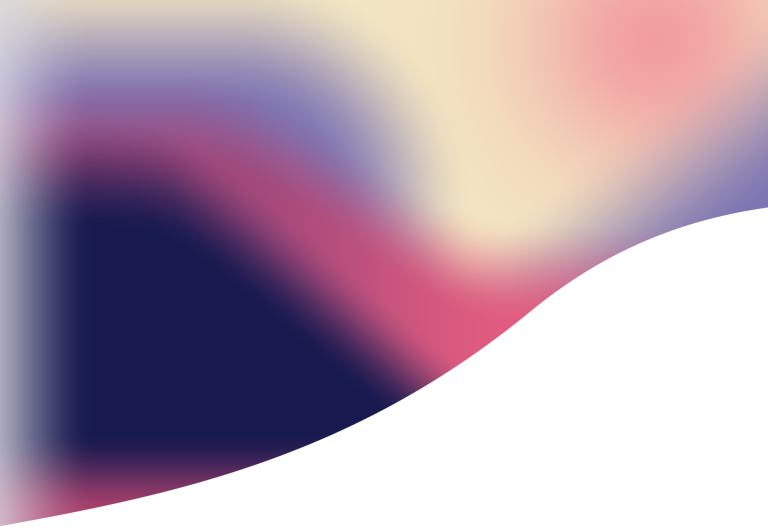
This background is drawn by a Shadertoy shader. Its source:

```glsl
// A blurred colour field of cream, rose, violet, magenta and navy above a white wave.
// Each colour is a soft layer shaped by a distance or height curve, mixed from back
// to front; two joined cubic curves cut the crisp wave at the bottom.

const float ASPECT = 1.446; // design width in units of canvas height

const vec3 CREAM   = vec3(0.95, 0.90, 0.76);
const vec3 ROSE    = vec3(0.95, 0.62, 0.63);
const vec3 VIOLET  = vec3(0.49, 0.46, 0.70);
const vec3 MAGENTA = vec3(0.63, 0.28, 0.48);
const vec3 CORAL   = vec3(0.88, 0.36, 0.50);
const vec3 NAVY    = vec3(0.09, 0.10, 0.31);
const vec3 WINE    = vec3(0.68, 0.26, 0.43);
const vec3 MIST    = vec3(0.86, 0.86, 0.89);
const vec3 WHITE   = vec3(1.0);

// Coverage of a region whose distance is negative inside.
float softInside(float dist, float blur) {
    return 1.0 - smoothstep(-blur, blur, dist);
}

float glow(vec2 p, vec2 centre, float radius) {
    vec2 q = (p - centre) / radius;
    return exp(-dot(q, q));
}

// Quarter plane left of and below a rounded corner.
float roundedCorner(vec2 p, vec2 centre, float radius) {
    vec2 q = p - centre;
    return length(max(q, 0.0)) + min(max(q.x, q.y), 0.0) - radius;
}

float smoothMin(float a, float b, float k) {
    return 0.5 * (a + b - sqrt((a - b) * (a - b) + k * k));
}

// Cubic through start and end points; returns height and slope at x.
vec2 cubicCurve(float x, vec2 start, vec2 end, float slope0, float slope1) {
    float span = end.x - start.x;
    float t = (x - start.x) / span;
    float m0 = slope0 * span;
    float m1 = slope1 * span;
    float rise = end.y - start.y;
    float c2 = 3.0 * rise - 2.0 * m0 - m1;
    float c3 = m0 + m1 - 2.0 * rise;
    float height = start.y + t * (m0 + t * (c2 + t * c3));
    float slope = (m0 + t * (2.0 * c2 + 3.0 * t * c3)) / span;
    return vec2(height, slope);
}

vec2 waveEdge(float x) {
    vec2 joint = vec2(0.998, 0.414);
    if (x < joint.x) return cubicCurve(x, vec2(0.0, 0.011), joint, 0.18, 0.82);
    return cubicCurve(x, joint, vec2(ASPECT, 0.610), 0.82, 0.14);
}

vec3 colourField(vec2 p) {
    // Warm sky with a rose glow and a violet lower right corner
    vec3 colour = mix(CREAM, ROSE, glow(p, vec2(1.234, 0.925), 0.245));
    float diagonal = dot(p, vec2(0.635, -0.774));
    colour = mix(colour, VIOLET, smoothstep(0.149, 0.441, diagonal));

    // Violet halo around the dark body
    float halo = roundedCorner(p, vec2(0.437, 0.608), 0.320);
    colour = mix(colour, VIOLET, softInside(halo, 0.141));

    // Magenta band, turning coral to the right
    float bandTop = mix(0.778, 0.488, smoothstep(0.339, 0.979, p.x));
    vec3 bandColour = mix(MAGENTA, CORAL, smoothstep(0.41, 0.98, p.x));
    colour = mix(colour, bandColour, softInside(p.y - bandTop, 0.104));

    // Navy body: a flat top that bends into a slope
    float bodyTop = smoothMin(0.684, 0.629 - 0.855 * (p.x - 0.377), 0.056);
    colour = mix(colour, NAVY, softInside(p.y - bodyTop, 0.115));

    // Wine tint along the bottom, pale mist along the left
    colour = mix(colour, WINE, 1.0 - smoothstep(0.021, 0.190, p.y));
    return mix(colour, MIST, 1.0 - smoothstep(-0.085, 0.179, p.x));
}

void mainImage(out vec4 fragColor, in vec2 fragCoord) {
    vec2 p = fragCoord / iResolution.xy * vec2(ASPECT, 1.0);
    float pixel = 1.0 / iResolution.y;

    // White wave with an antialiased edge
    vec2 edge = waveEdge(p.x);
    float dist = (p.y - edge.x) / sqrt(1.0 + edge.y * edge.y);
    vec3 colour = mix(colourField(p), WHITE, softInside(dist, 0.75 * pixel));
    fragColor = vec4(colour, 1.0);
}
```
